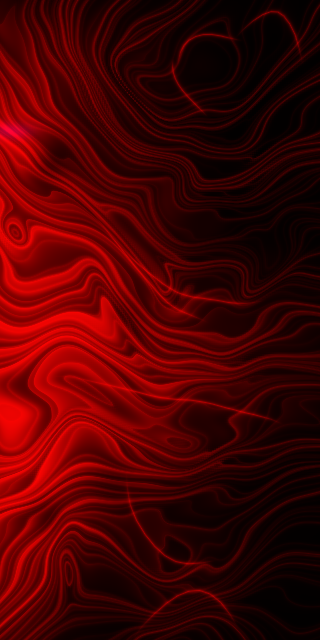
Reproduce this background procedurally as a WebGL 2 fragment shader.

```glsl
#version 300 es
precision highp float;
// Marbled red silk: a height field of tilted folds is bent by layered sines,
// creased into hairpins, then cut into contour levels with ramps and thin rims.
// Broad glows light the left side, and tapered strands mark the main creases.
uniform vec2 u_resolution;
out vec4 outColor;

const float LEVELS = 14.0;        // contours per unit of height
const float FINE_RATIO = 2.6;     // finer contours between the main ones
const float RIM_WIDTH = 0.0034;   // in canvas widths
const float HALO_WIDTH = 0.013;
const float WARP_SIZE = 0.036;
const float WARP_FREQUENCY = 7.5;
const vec3 HOT_PINK = vec3(0.1, 0.0, 0.2);

// Folds: centre and radii, then angle and height
const int FOLDS = 12;
const vec4 FOLD_SHAPE[FOLDS] = vec4[](
  vec4(0.62, 1.72, 0.34, 0.38), vec4(0.50, 1.50, 0.16, 0.07),
  vec4(0.45, 1.78, 0.15, 0.08), vec4(0.48, 1.15, 0.26, 0.04),
  vec4(0.38, 1.02, 0.20, 0.04), vec4(0.45, 0.66, 0.30, 0.06),
  vec4(0.80, 1.18, 0.06, 0.12), vec4(0.55, 0.27, 0.20, 0.12),
  vec4(0.60, 0.02, 0.20, 0.12), vec4(0.00, 1.23, 0.07, 0.10),
  vec4(0.03, 0.58, 0.14, 0.16), vec4(0.20, 0.20, 0.04, 0.11));
const vec2 FOLD_TURN[FOLDS] = vec2[](
  vec2(0.0, 0.7), vec2(0.9, -0.32), vec2(-0.3, 0.25), vec2(-0.7, 0.13),
  vec2(-0.65, -0.11), vec2(-0.08, 0.2), vec2(-0.2, 0.2), vec2(-0.15, 0.3),
  vec2(0.1, -0.3), vec2(0.0, 0.22), vec2(0.6, 0.2), vec2(0.2, -0.2));

// Glows and shadows: centre, radius, amount
const int GLOWS = 12;
const vec4 GLOW[GLOWS] = vec4[](
  vec4(0.05, 1.57, 0.09, 0.30), vec4(0.16, 1.46, 0.06, -0.28),
  vec4(0.02, 1.10, 0.15, 0.10), vec4(0.22, 0.87, 0.14, 0.20),
  vec4(0.04, 0.56, 0.12, 0.25), vec4(0.42, 1.38, 0.18, 0.15),
  vec4(0.42, 1.80, 0.20, 0.12), vec4(0.41, 1.02, 0.07, -0.18),
  vec4(0.06, 0.79, 0.05, -0.25), vec4(0.52, 0.25, 0.22, 0.12),
  vec4(0.12, 0.38, 0.06, -0.28), vec4(0.33, 0.50, 0.08, -0.15));

// Crease strands: start, control and end of each quadratic curve
const int STRANDS = 8;
const vec2 STRAND[STRANDS * 3] = vec2[](
  vec2(0.57, 1.80), vec2(0.58, 1.96), vec2(0.78, 1.88),
  vec2(0.74, 1.88), vec2(0.90, 2.08), vec2(0.96, 1.78),
  vec2(0.56, 1.84), vec2(0.53, 1.77), vec2(0.66, 1.64),
  vec2(0.28, 1.33), vec2(0.40, 1.12), vec2(0.67, 1.00),
  vec2(0.30, 1.28), vec2(0.52, 1.05), vec2(0.84, 1.06),
  vec2(0.15, 0.80), vec2(0.70, 0.80), vec2(0.88, 0.66),
  vec2(0.38, 0.54), vec2(0.42, 0.22), vec2(0.68, 0.26),
  vec2(0.42, 0.00), vec2(0.60, 0.32), vec2(0.76, 0.04));

float hash(float n) { return fract(sin(n * 12.99 + 4.1) * 4375.85); }
float bell(vec2 v) { return exp(-dot(v, v)); }
float rim(float d) { return exp(-d / RIM_WIDTH) + 0.12 * exp(-d / HALO_WIDTH); }

vec2 warp(vec2 p) {
  float size = WARP_SIZE, freq = WARP_FREQUENCY;
  for (int i = 0; i < 4; i++) {
    p += size * sin(freq * p.yx * vec2(1.0, 0.8) + vec2(1.3, 4.2) * float(i + 1));
    size *= 0.54;
    freq *= 1.7;
  }
  return p;
}

float foldHeight(vec2 p) {
  float h = 0.8 * p.y + 0.4 * p.x * smoothstep(0.7, 1.2, p.y);
  h += 0.4 * tanh(2.5 * p.x) * smoothstep(1.2, 1.9, p.y);
  h -= 0.45 * tanh(3.0 * p.x) * smoothstep(0.8, 0.2, p.y);
  for (int i = 0; i < FOLDS; i++) {
    float c = cos(FOLD_TURN[i].x), s = sin(FOLD_TURN[i].x);
    vec2 v = mat2(c, -s, s, c) * (p - FOLD_SHAPE[i].xy);
    h += FOLD_TURN[i].y * bell(v / FOLD_SHAPE[i].zw);
  }
  // Ridges along the flow, fading in and out so that contours close as hairpins
  h += 0.08 * sin(11.0 * h + 2.5 * sin(4.0 * p.x + 2.0 * p.y)) * cos(4.3 * p.x + 3.0 * p.y);
  return h + 0.035 * sin(27.0 * h + 2.0 * sin(5.0 * p.x)) * sin(6.0 * p.x - 4.0 * p.y);
}

float glowLight(vec2 p) {
  float reach = 0.23 + 0.45 * bell(vec2((p.y - 0.87) / 0.36, 0.0));
  float side = bell(vec2(p.x / reach, 0.0));
  float light = 0.01 + 0.78 * side * smoothstep(2.15, 1.5, p.y) * smoothstep(-0.4, 0.5, p.y);
  for (int i = 0; i < GLOWS; i++) light += GLOW[i].w * bell((p - GLOW[i].xy) / GLOW[i].z);
  return max(light, 0.01);
}

float strandGlow(vec2 p) {
  float glow = 0.0;
  for (int i = 0; i < STRANDS * 3; i += 3) {
    vec2 last = STRAND[i];
    for (int k = 1; k <= 10; k++) {
      float t = float(k) / 10.0;
      vec2 next = mix(mix(STRAND[i], STRAND[i + 1], t), mix(STRAND[i + 1], STRAND[i + 2], t), t);
      vec2 v = next - last;
      float u = clamp(dot(p - last, v) / dot(v, v), 0.0, 1.0);
      float along = t - 0.1 * (1.0 - u);
      float taper = smoothstep(0.0, 0.3, along) * smoothstep(1.0, 0.8, along);
      glow = max(glow, taper * rim(length(p - last - u * v)));
      last = next;
    }
  }
  return glow;
}

// Returns the ramp inside a level and the glow of its rim
vec2 contour(float level, float slope, float pixel) {
  float s = fract(level);
  float ramp = s * s * smoothstep(0.0, max(slope * pixel, 0.02), 1.0 - s);
  ramp *= 0.4 + 1.2 * hash(floor(level));
  float strength = mix(0.2, 1.0, pow(hash(floor(level + 0.5) + 0.5), 1.5));
  float fade = 1.0 - smoothstep(0.3, 0.9, slope * pixel);
  return vec2(mix(0.33, ramp, fade), strength * rim(min(s, 1.0 - s) / max(slope, 3.0)) * fade);
}

void main() {
  float pixel = 1.0 / u_resolution.x;
  vec2 p = gl_FragCoord.xy * pixel;
  vec2 q = warp(p);
  float h = foldHeight(q);
  float slope = length(vec2(dFdx(h), dFdy(h))) / pixel;
  float fineLevels = LEVELS * FINE_RATIO;
  vec2 broad = contour(h * LEVELS, slope * LEVELS, pixel);
  vec2 fine = contour(h * fineLevels + 0.3, slope * fineLevels, pixel);
  // Light the levels, then lay rims and strands over them
  float light = glowLight(mix(p, q, 0.6));
  float red = light * (0.42 + 1.0 * broad.x + 0.4 * fine.x);
  red += (0.26 + 0.55 * light) * broad.y + (0.1 + 0.3 * light) * fine.y;
  red += (0.5 + 0.1 * light) * strandGlow(mix(p, q, 0.4));
  red = 1.0 - exp(-red * (1.0 + 0.6 * red));
  vec3 color = vec3(red, 0.02 * pow(red, 4.0), 0.01 * pow(red, 4.0));
  color += HOT_PINK * bell((q - vec2(0.05, 1.57)) / vec2(0.06, 0.025));
  outColor = vec4(clamp(color, 0.0, 1.0), 1.0);
}
```
